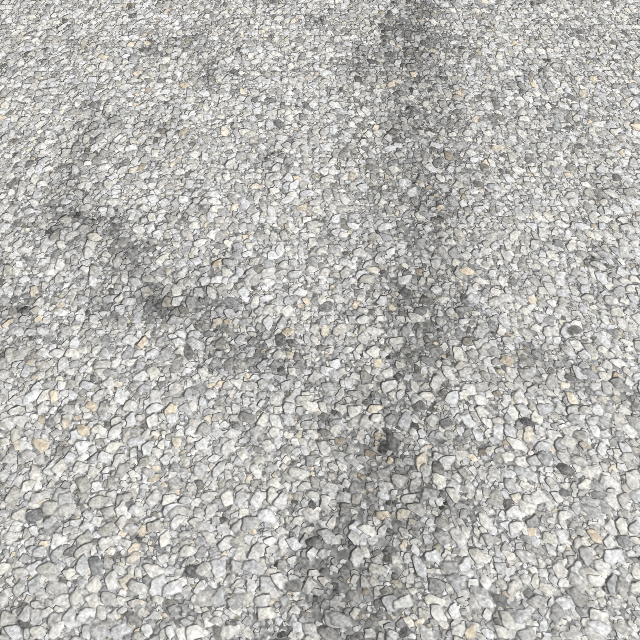
This texture is drawn by a Shadertoy shader. Its source:

```glsl
const float TAU = 6.2831853;
const vec3 SHADOW_COLOR = vec3(0.25, 0.245, 0.25);
const vec3 BED_COLOR = vec3(0.42, 0.42, 0.415);
const vec3 COOL_TINT = vec3(0.995, 0.998, 1.003);
const vec3 WARM_TINT = vec3(1.012, 1.000, 0.955);
const vec3 TAN_TINT = vec3(1.040, 0.985, 0.890);

vec3 hash3(vec2 p) {
    vec3 q = fract(vec3(p.xyx) * vec3(0.1031, 0.1030, 0.0973));
    q += dot(q, q.yxz + 33.33);
    return fract((q.xxy + q.yxx) * q.zyx);
}

float noise(vec2 p) {
    vec2 i = floor(p), f = fract(p);
    f = f * f * (3.0 - 2.0 * f);
    float low = mix(hash3(i).x, hash3(i + vec2(1, 0)).x, f.x);
    float high = mix(hash3(i + vec2(0, 1)).x, hash3(i + vec2(1, 1)).x, f.x);
    return mix(low, high, f.y);
}

float segmentDistance(vec2 p, vec2 a, vec2 b) {
    vec2 d = b - a;
    return length(p - a - d * clamp(dot(p - a, d) / dot(d, d), 0.0, 1.0));
}

float softBand(float d, float width) {
    return exp(-d * d / (width * width));
}

// Canvas to ground plane: stones shrink and flatten toward the top
vec2 groundPoint(vec2 uv) {
    float depth = 1.0 - 0.57 * uv.y;
    return vec2((uv.x - 0.5) / depth, (pow(depth, -0.4) - 1.0) / 0.228);
}

// Worn, dark areas: a long wheel track, a side streak and loose patches
float tarAmount(vec2 p) {
    float patches = 0.55 * noise(p * 9.0 + 3.0) + 0.45 * noise(p * 23.0);
    float trackDist = min(segmentDistance(p, vec2(0.03, -0.1), vec2(0.20, 0.63)),
                          segmentDistance(p, vec2(0.20, 0.63), vec2(0.35, 1.9)));
    float track = softBand(trackDist, 0.13);
    float streak = softBand(segmentDistance(p, vec2(-0.68, 0.95), vec2(-0.1, 0.53)), 0.08);
    float loose = smoothstep(0.55, 0.85, patches);
    return clamp(track * (0.1 + 1.3 * patches) + streak * patches + 0.5 * loose, 0.0, 1.0);
}

// Rounded convex polygon: 0 at the centre, 1 on the edge
float stoneShape(vec2 q, float seed, float radius) {
    float sum = 0.0;
    for (int k = 0; k < 6; k++) {
        float fk = float(k);
        float angle = TAU * (seed + fk / 6.0) + 0.4 * sin(seed * 40.0 + fk * 2.4);
        float reach = radius * (0.86 + 0.22 * sin(seed * 71.0 + fk * 4.1));
        float x = max(dot(q, vec2(cos(angle), sin(angle))) / reach, 0.0);
        x *= x;
        sum += x * x * x;
    }
    return pow(sum, 1.0 / 6.0);
}

vec3 stoneColor(vec3 rnd, float tar, float size) {
    float tone = mix(0.68, 0.95, sqrt(rnd.x)) - 0.16 * tar - 0.03 * (1.0 - size);
    tone -= 0.24 * step(0.95 - 0.15 * tar, rnd.y);
    vec3 tint = mix(COOL_TINT, WARM_TINT, rnd.z);
    return tone * mix(tint, TAN_TINT, smoothstep(0.95, 0.99, rnd.z));
}

// Paints one scatter of stones, far to near, each with its own shadow
vec3 paintStones(vec3 col, vec2 ground, float cells, float cover, float size, float pixel) {
    vec2 p = ground * cells, base = floor(p);
    vec2 shadowShift = vec2(-0.09, 0.06);
    float grain = noise(ground * 170.0) + noise(ground * 360.0 + 5.0) - 1.0;
    // Ragged outlines
    p += 0.16 * (vec2(noise(p * 3.0), noise(p * 3.0 + 19.0)) - 0.5);
    for (int j = 1; j >= -1; j--) {
        for (int i = -1; i <= 1; i++) {
            vec2 cell = base + vec2(i, j);
            vec3 place = hash3(cell + cells * 3.7);
            vec3 look = hash3(cell + cells * 1.3 + 51.0);
            vec2 center = cell + 0.5 + 0.6 * (place.xy - 0.5);
            float tar = tarAmount(center / cells);
            if (place.z > cover - 0.36 * tar) continue;

            vec2 q = p - center;
            float seed = fract(look.x * 7.3 + place.x);
            float radius = mix(0.42, 0.64, fract(look.y * 5.1 + place.y));
            float edge = stoneShape(q, seed, radius);
            float shadowEdge = stoneShape(q - shadowShift, seed, radius);
            float soft = max(0.10, pixel * cells / radius);

            float depth = 0.15 + 0.6 * fract(look.z * 9.7 + place.y) + 0.3 * tar;
            float shadow = 1.0 - smoothstep(0.92, 1.16, shadowEdge);
            col = mix(col, SHADOW_COLOR, shadow * min(depth, 0.9));

            vec3 face = stoneColor(look, tar, size);
            face += 0.07 * dot(q, vec2(0.8, -0.5)) / radius + 0.17 * grain;
            face *= 1.0 - 0.10 * smoothstep(0.72, 1.05, edge);
            col = mix(col, face, 1.0 - smoothstep(1.0 - soft, 1.0 + soft, edge));
        }
    }
    return col;
}

void mainImage(out vec4 fragColor, in vec2 fragCoord) {
    vec2 uv = fragCoord / iResolution.y;
    vec2 ground = groundPoint(uv);
    float pixel = 0.8 / (iResolution.y * (1.0 - 0.57 * uv.y));

    // Bitumen bed, then chips, gravel and coarse stones
    vec3 col = BED_COLOR + 0.45 * noise(ground * 190.0) * (1.0 - 0.6 * tarAmount(ground));
    col = paintStones(col, ground, 95.0, 1.0, 0.0, pixel);
    col = paintStones(col, ground, 58.0, 0.80, 0.6, pixel);
    col = paintStones(col, ground, 39.0, 0.60, 1.0, pixel);

    // Fine mineral grain
    col += 0.08 * (noise(uv * 260.0) - 0.5);
    fragColor = vec4(clamp(col, 0.0, 1.0), 1.0);
}
```
